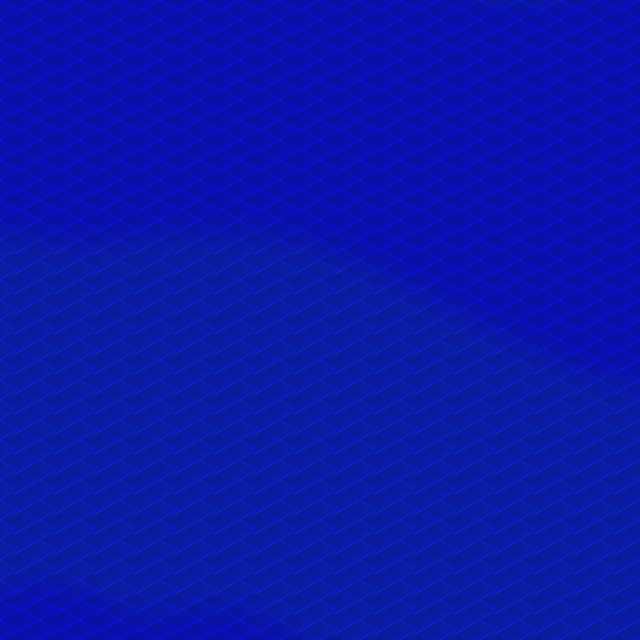
This pattern is drawn by a three.js fragment shader. Its source:

```glsl
varying vec2 vUv;

float hash(vec2 p) {
  return fract(sin(dot(p, vec2(127.1, 311.7))) * 43758.5453);
}

float bump(float x, float center, float width) {
  float d = (x - center) / width;
  return exp(-d * d);
}

// Thin soft line at every integer of a lattice coordinate
float latticeLine(float coord) {
  float d = abs(fract(coord + 0.5) - 0.5) / length(vec2(16.0, 32.0));
  return 1.0 - smoothstep(0.0003, 0.0025, d);
}

// Share of the greener tint: broad wavy bands with soft borders
float tintBand(vec2 uv) {
  float upper = 0.63 - 0.24 * smoothstep(0.37, 1.05, uv.x) - 0.015 * bump(uv.x, 0.13, 0.07);
  float lower = 0.075 - 0.32 * uv.x * uv.x + 0.015 * sin(21.0 * uv.x);
  float corner = 1.02 - 0.03 * bump(uv.x, 0.82, 0.12);
  float band = smoothstep(-0.045, 0.035, upper - uv.y)
             * smoothstep(-0.04, 0.04, uv.y - lower);
  return max(band, smoothstep(-0.02, 0.03, uv.y - corner));
}

void main() {
  // Position across the tile; 16 tiles across, 32 down
  float across = fract(16.0 * vUv.x - 0.375);

  // x follows rising lines, y falling ones; 30 degree lines break at tile edges
  vec2 lattice = vec2(16.0 * vUv.x - 32.0 * vUv.y, 16.0 * vUv.x + 32.0 * vUv.y);
  lattice += 0.155 * (across - 0.5);
  vec2 local = fract(lattice);
  float tint = tintBand(vUv);

  // Facets: half rhombi and a slanted ramp, with slight grain
  float facet = 0.4 * smoothstep(0.8, 1.2, local.x + local.y) + 0.4 * local.x;
  facet += 0.25 * (hash(floor(vUv * 256.0)) - 0.5);
  vec3 base = mix(vec3(0.04, 0.06, 0.635), vec3(0.04, 0.1, 0.6), tint);
  vec3 light = mix(vec3(0.04, 0.06, 0.695), vec3(0.04, 0.113, 0.665), tint);
  vec3 color = mix(base, light, clamp(facet, 0.0, 1.0));

  // Dotted lines: rising ones fade along the tile, falling ones grow
  float dots = mix(0.35, 1.0, 0.5 + 0.5 * cos(6.2832 * 160.0 * vUv.x));
  float rising = latticeLine(lattice.x) * mix(1.0, 0.65, across);
  float grow = smoothstep(0.4, 0.75, across);
  float falling = latticeLine(lattice.y) * mix(0.6 + 0.2 * grow, 0.15 + 0.5 * grow, tint);
  float ink = max(rising, falling) * dots;
  vec3 lineColor = mix(vec3(0.04, 0.065, 0.93), vec3(0.04, 0.16, 0.87), tint);
  gl_FragColor = vec4(mix(color, lineColor, ink), 1.0);
}
```
